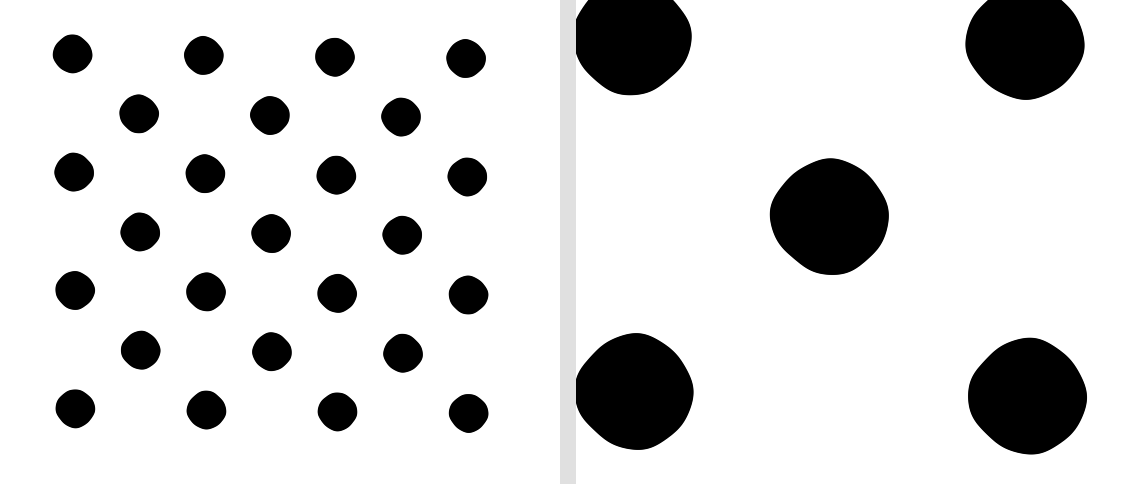
Left: the whole. Right: its middle third, enlarged.
This pattern is drawn by a Shadertoy shader. Its source:

```glsl
#define ROWS 7.0
#define LONG_ROW 4.0
#define PITCH vec2(0.2709, 0.1221)
#define FIRST_DOT vec2(0.1500, 0.8884)
#define RADIUS 0.0397
#define SQUARENESS 0.022
#define WOBBLE 0.010
#define TILT 0.0117
#define BOW 0.0056

float hash(vec2 p) {
    return fract(sin(dot(p, vec2(127.1, 311.7))) * 43758.5);
}

// Signed distance to a dot with softly flattened diagonals and an uneven rim
float dotDistance(vec2 p, vec2 cell) {
    float angle = atan(p.y, p.x);
    float phase = 6.2832 * hash(cell);
    float rim = 1.0 + SQUARENESS * cos(4.0 * angle)
              + WOBBLE * sin(3.0 * angle + phase)
              + 0.5 * WOBBLE * sin(9.0 * angle - 2.0 * phase);
    return length(p * vec2(0.99, 1.01)) - RADIUS * rim;
}

void mainImage(out vec4 fragColor, in vec2 fragCoord) {
    // Grid space: x to the right, y downward from the first dot
    vec2 p = fragCoord / iResolution.y - FIRST_DOT;
    p.y = -(p.y + TILT * p.x);

    // Nearest row; odd rows are half a pitch over and one dot shorter
    float row = clamp(round(p.y / PITCH.y), 0.0, ROWS - 1.0);
    float odd = mod(row, 2.0);
    float rise = 1.0 - row / (ROWS - 1.0);
    p.x -= 0.5 * odd * PITCH.x + BOW * (1.0 - rise * rise);

    // Nearest dot in that row
    float column = clamp(round(p.x / PITCH.x), 0.0, LONG_ROW - 1.0 - odd);
    vec2 cell = vec2(column, row);
    float d = dotDistance(p - cell * PITCH, cell);

    // Black ink on white with a smoothed edge
    float edge = 0.6 / iResolution.y;
    fragColor = vec4(vec3(smoothstep(-edge, edge, d)), 1.0);
}
```
